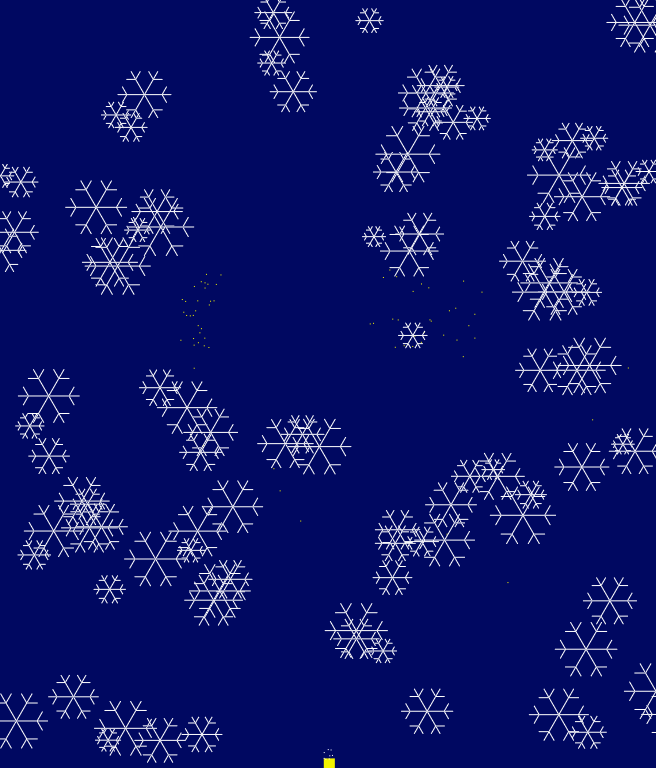
A WebGL 1 fragment shader for this pattern:

```glsl
precision highp float;
uniform vec2 u_resolution;

#define FLAKE_COUNT 104
#define SPARK_COUNT 66
#define RADIUS_MIN 0.0145
#define RADIUS_MAX 0.043
#define LINE_WIDTH 0.00132
#define FOLLOW_CHANCE 0.55
#define LOW_BIAS 1.35
#define SEED 7.0
#define NIGHT vec3(0.0, 0.03, 0.38)
#define SNOW vec3(1.0)
#define SPARK vec3(0.95, 0.95, 0.0)

vec2 hash2(float n) {
  vec3 p = fract(vec3(n + SEED) * vec3(0.1031, 0.1030, 0.0973));
  p += dot(p, p.yzx + 33.33);
  return fract((p.xx + p.yz) * p.zy);
}

float segmentDistance(vec2 p, vec2 a, vec2 b) {
  vec2 ab = b - a;
  return length(p - a - ab * clamp(dot(p - a, ab) / dot(ab, ab), 0.0, 1.0));
}

// Six arms of length one, each with a pair of twigs at two thirds
float flakeDistance(vec2 p) {
  const vec2 mirror = vec2(-0.5, 0.8660254);
  p = abs(p);
  // Fold the quadrant about the 30 degree line, onto the first arm
  if (p.y > p.x * 0.5773503) {
    p -= 2.0 * dot(p, mirror) * mirror;
  }
  p.y = abs(p.y);
  float arm = segmentDistance(p, vec2(0.0), vec2(1.0, 0.0));
  float twig = segmentDistance(p, vec2(0.667, 0.0), vec2(0.833, 0.289));
  return min(arm, twig);
}

// Share of a pixel covered by a thin stroke at distance d
float strokeCoverage(float d, float pixel) {
  float peak = min(LINE_WIDTH / pixel, 1.0);
  return clamp((0.5 * (LINE_WIDTH + pixel) - d) / pixel, 0.0, peak);
}

float boxCoverage(vec2 p, vec2 halfSize, float pixel) {
  vec2 peak = min(2.0 * halfSize / pixel, 1.0);
  vec2 c = clamp((halfSize + 0.5 * pixel - abs(p)) / pixel, vec2(0.0), peak);
  return c.x * c.y;
}

// Flakes gather low down, and drift to the right higher up
vec2 flakeSite(float id, float aspect) {
  vec2 h = hash2(id * 3.17 + 1.0);
  float y = 0.03 + 0.95 * pow(h.y, LOW_BIAS);
  float x = pow(h.x, 1.0 / (1.0 + 0.8 * y * y));
  return vec2(mix(-0.01, aspect + 0.01, x), y);
}

// Sparks form a tight swarm, a loose swarm and a few strays
vec2 sparkSite(float id) {
  vec2 h = hash2(id * 5.31 + 401.0);
  vec2 spread = h + hash2(id * 2.73 + 907.0) - 1.0;
  float kind = mod(id, 7.0);
  if (kind < 3.0) return vec2(0.26, 0.585) + spread * vec2(0.035, 0.075);
  if (kind < 6.0) return vec2(0.55, 0.59) + spread * vec2(0.12, 0.09);
  return vec2(0.1, 0.2) + h * vec2(0.75, 0.47);
}

void main() {
  float pixel = 1.0 / u_resolution.y;
  float aspect = u_resolution.x * pixel;
  vec2 uv = gl_FragCoord.xy * pixel;
  vec3 color = NIGHT;

  // Sparks
  for (int i = 0; i < SPARK_COUNT; i++) {
    vec2 p = uv - sparkSite(float(i));
    color = mix(color, SPARK, boxCoverage(p, vec2(0.5 * LINE_WIDTH), pixel));
  }

  // Snowflakes, some of them close to the one before
  float snow = 0.0;
  for (int i = 0; i < FLAKE_COUNT; i++) {
    float id = float(i);
    vec2 h = hash2(id * 1.91 + 211.0);
    float follows = mod(id, 2.0) * step(h.x, FOLLOW_CHANCE);
    vec2 nudge = (hash2(id * 4.37 + 613.0) - 0.5) * vec2(0.07, 0.08);
    vec2 p = uv - flakeSite(id - follows, aspect) - nudge * follows;
    float radius = mix(RADIUS_MIN, RADIUS_MAX, h.y);
    if (max(abs(p.x), abs(p.y)) < radius + 2.0 * pixel) {
      float d = flakeDistance(p / radius) * radius;
      snow = max(snow, strokeCoverage(d, pixel));
    }
  }
  color = mix(color, SNOW, snow);

  // Small glowing source at the lower edge
  vec2 base = uv - vec2(0.502 * aspect, 0.0);
  color = mix(color, SPARK, boxCoverage(base, vec2(0.0072, 0.0125), pixel));
  for (int i = 0; i < 8; i++) {
    vec2 p = base - vec2(-0.007, 0.011) - hash2(float(i) + 37.0) * vec2(0.014);
    color = mix(color, SNOW, boxCoverage(p, vec2(0.5 * LINE_WIDTH), pixel));
  }

  gl_FragColor = vec4(color, 1.0);
}
```
